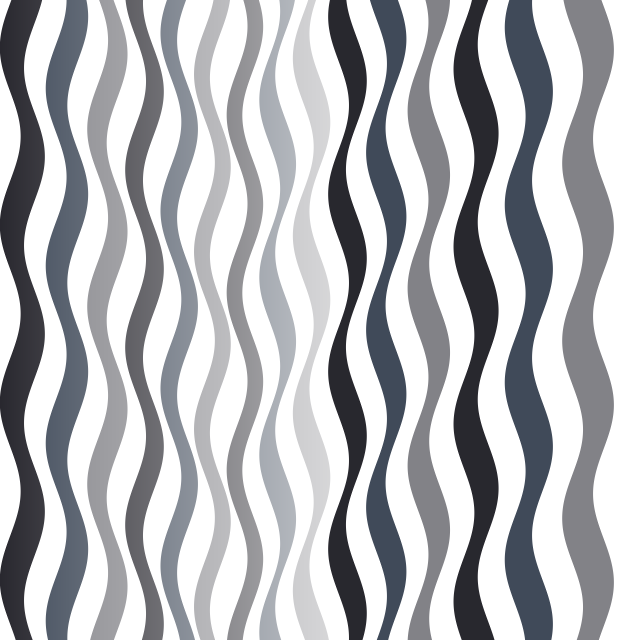
A Shadertoy shader for this pattern:

```glsl
const float TAU = 6.28318;

// Lengths are in 768ths of the canvas height
const float UNITS = 768.0;
const int   STRIPES = 15;
const int   CENTRE = 6;          // narrowest stripe, where the phase turns back
const int   VEILED = 9;          // stripes under the pale gradient
const float PERIOD = 213.0;
const float SWING = 12.5;        // wave amplitude of each edge
const float CENTRE_X = 272.0;
const float SPACING = 39.0;
const float SPREAD = 0.177;      // cubic growth of the spacing
const float EXTENT = 43.8;
const float WIDENING = 0.285;    // quadratic growth of the extent
const float VEIL_SLOPE = 0.0017; // added whiteness per unit across

const vec3 WHITE = vec3(1.0);
const vec3 INK   = vec3(0.158, 0.155, 0.182);
const vec3 SLATE = vec3(0.250, 0.290, 0.350);
const vec3 GREY  = vec3(0.510, 0.510, 0.530);

// Heights at which the left edge (x) and right edge (y) bulge outward
vec2 bulgeHeights(float u) {
    return u < 0.5 ? vec2(351.0, 458.0) + vec2(49.0, 45.0) * u
                   : vec2(383.0, 460.0) - 50.0 * u;
}

// Signed horizontal distance to a stripe, positive inside
float stripeDistance(vec2 p, float u) {
    float left = CENTRE_X + SPACING * u + SPREAD * u * u * u;
    float right = left + EXTENT + WIDENING * u * u;
    vec2 inset = SWING * (1.0 - cos(TAU * (p.y - bulgeHeights(u)) / PERIOD));
    return min(p.x - left - inset.x, right - inset.y - p.x);
}

vec3 stripeColour(int index, float x) {
    int tone = index % 3;
    vec3 base = tone == 0 ? INK : tone == 1 ? SLATE : GREY;
    float veil = index < VEILED ? clamp(VEIL_SLOPE * x, 0.0, 1.0) : 0.0;
    return mix(base, WHITE, veil);
}

void mainImage(out vec4 fragColor, in vec2 fragCoord) {
    float pixel = UNITS / iResolution.y;
    vec2 p = fragCoord * pixel;
    p.y = UNITS - p.y;           // measure downward from the top

    vec3 colour = WHITE;
    for (int i = 0; i < STRIPES; i++) {
        float d = stripeDistance(p, float(i - CENTRE));
        float coverage = clamp(0.5 + d / pixel, 0.0, 1.0);
        colour = mix(colour, stripeColour(i, p.x), coverage);
    }
    fragColor = vec4(colour, 1.0);
}
```
